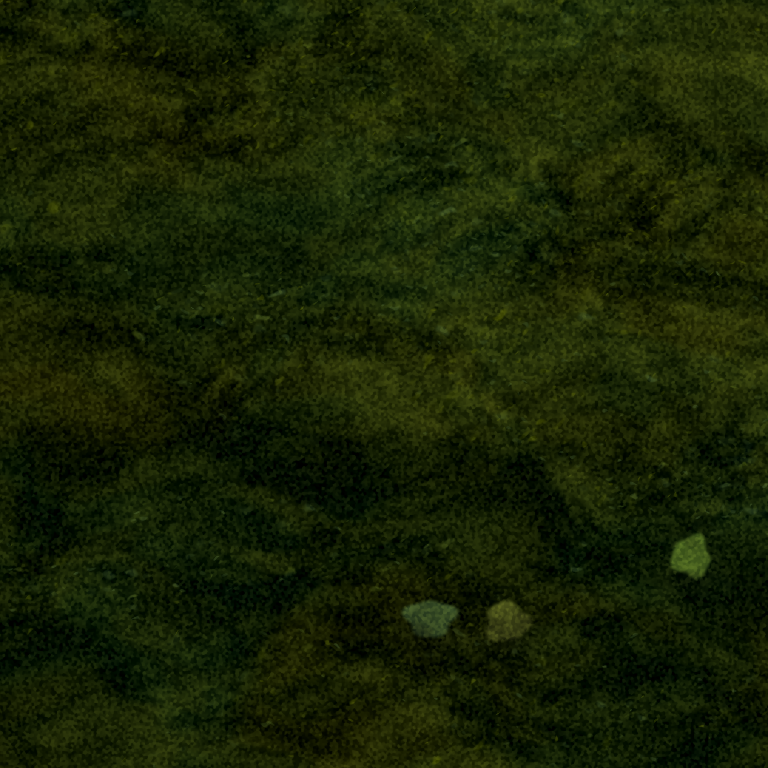
This texture is drawn by a WebGL 2 fragment shader. Its source:

```glsl
#version 300 es
precision highp float;
// Dim mossy ground: mottled olive soil, clustered soft flecks, a few pale stones and fine grain.

uniform vec2 u_resolution;
out vec4 outColor;

const float BASE_TONE = 0.141;       // mean green level of the soil
const float MOTTLE_AMOUNT = 0.115;
const float GRAIN_AMOUNT = 0.135;
const float GRAIN_SCALE = 270.0;
const float HUE_SHIFT = 0.055;       // warm to cool drift of the soil
const float FLECK_TILT = 0.25;
const vec2 MOTTLE_STRETCH = vec2(0.75, 1.3);
const vec3 MOSS_YELLOW = vec3(0.32, 0.36, 0.01);
const vec3 LICHEN_GREY = vec3(0.27, 0.36, 0.18);
const vec3 STONE_COOL = vec3(0.25, 0.34, 0.17);
const vec3 STONE_WARM = vec3(0.33, 0.36, 0.12);
const vec3 STONE_GREEN = vec3(0.33, 0.44, 0.14);
const int STONE_COUNT = 3;

vec3 hash3(vec2 p) {
  vec3 q = fract(vec3(p.xyx) * vec3(0.1031, 0.1030, 0.0973));
  q += dot(q, q.yxz + 33.33);
  return fract((q.xxy + q.yzz) * q.zyx);
}

// Cellular noise with blended cells, centred on zero.
float softCells(vec2 p) {
  vec2 cell = floor(p);
  float total = 0.0, weights = 0.0;
  for (int y = -1; y <= 1; y++) {
    for (int x = -1; x <= 1; x++) {
      vec2 id = cell + vec2(x, y);
      vec3 h = hash3(id + 50.0);
      vec2 d = id + 0.15 + 0.7 * h.xy - p;
      float w = exp(-6.0 * dot(d, d));
      total += w * h.z;
      weights += w;
    }
  }
  return total / weights - 0.5;
}

// Lays tilted, uneven flecks over a colour; share sets how many cells hold one.
vec3 addFlecks(vec3 color, vec2 uv, float scale, float share, float opacity, float yellow) {
  vec2 p = uv * scale + scale * 1.7;
  p += 0.10 * sin(p.yx * 5.3 + 1.7 * sin(p * 2.9));
  vec2 cell = floor(p);
  for (int y = -1; y <= 1; y++) {
    for (int x = -1; x <= 1; x++) {
      vec2 id = cell + vec2(x, y);
      vec3 place = hash3(id + 11.0);
      vec3 look = hash3(id + 177.0);
      vec2 d = p - id - 0.15 - 0.7 * place.xy;
      float angle = FLECK_TILT + 1.4 * (look.x - 0.5);
      float c = cos(angle), s = sin(angle);
      d = vec2(c * d.x + s * d.y, c * d.y - s * d.x);
      d.y *= 1.2 + 1.1 * look.y;
      float radius = mix(0.2, 0.5, look.z);
      float body = 1.0 - smoothstep(0.35 * radius, radius, length(d));
      float present = smoothstep(0.0, 0.15, share - place.z);
      float strength = opacity * (0.25 + 0.75 * look.y * look.y);
      vec3 tint = mix(LICHEN_GREY, MOSS_YELLOW, smoothstep(0.25, 0.75, look.x + yellow));
      color = mix(color, tint, body * present * strength);
    }
  }
  return color;
}

// Three blunt stones spread along a rising curve.
vec3 addStones(vec3 color, vec2 uv) {
  for (int i = 0; i < STONE_COUNT; i++) {
    float k = float(i);
    vec2 center = vec2(0.56 + 0.03 * k + 0.07 * k * k, 0.195 - 0.05 * k + 0.045 * k * k);
    vec2 d = (uv - center) * vec2(0.82 + 0.13 * k, 1.12 - 0.06 * k);
    float a = atan(d.y, d.x);
    float radius = 0.027 + 0.003 * sin(3.0 * a + 2.1 * k) + 0.002 * sin(5.0 * a + k);
    float body = 1.0 - smoothstep(-0.004, 0.004, length(d) - radius);
    float shade = 0.88 + 5.0 * d.y + 0.35 * softCells(uv * 55.0);
    vec3 tint = mix(mix(STONE_COOL, STONE_WARM, min(k, 1.0)), STONE_GREEN, max(k - 1.0, 0.0));
    color *= 1.0 - 0.3 * exp(-900.0 * dot(d + vec2(0.0, 0.02), d + vec2(0.0, 0.02)));
    color = mix(color, tint * shade, 0.85 * body);
  }
  return color;
}

void main() {
  vec2 uv = gl_FragCoord.xy / u_resolution.y;
  vec2 ground = uv * MOTTLE_STRETCH + 0.02 * sin(uv.yx * 17.0 + 3.0 * sin(uv * 9.0));

  // Where the soil is littered, and how warm it is
  float litter = softCells(ground * 5.0 + 7.0) + 0.45 * softCells(ground * 13.0 + 31.0);
  float height = smoothstep(0.3, 0.95, uv.y);
  float cluster = clamp(0.22 + 0.22 * height + 0.9 * litter, 0.03, 0.8);
  float warmth = softCells(ground * 4.0 + 19.0) + 0.5 * softCells(ground * 21.0 + 3.0);

  // Mottled soil
  float mottle = softCells(ground * 3.5) + 0.8 * softCells(ground * 9.0 + 5.0)
    + 0.7 * softCells(ground * 24.0 + 13.0)
    + (0.35 + 0.8 * cluster) * softCells(ground * 55.0 + 23.0);
  float tone = BASE_TONE + MOTTLE_AMOUNT * mottle + 0.016 * (height - 0.4);
  tone = max(tone, 0.055);
  vec3 color = vec3(tone - 0.038, tone, 0.3 * max(tone - 0.085, 0.0));
  color += HUE_SHIFT * warmth * vec3(0.7, 0.0, -0.35);

  // Flecks from broad moss patches down to small chips
  float yellow = 0.9 * warmth + 0.25 * height - 0.05;
  color = addFlecks(color, uv, 15.0, 0.75 * cluster, 0.22, yellow + 0.25);
  color = addFlecks(color, uv, 36.0, cluster, 0.55, yellow);
  color = addFlecks(color, uv, 68.0, cluster, 0.50, yellow);
  color = addStones(color, uv);

  // Fine grain
  float grain = softCells(uv * GRAIN_SCALE);
  color += GRAIN_AMOUNT * grain * vec3(0.95, 1.0, 0.35);
  outColor = vec4(clamp(color, 0.0, 1.0), 1.0);
}
```
